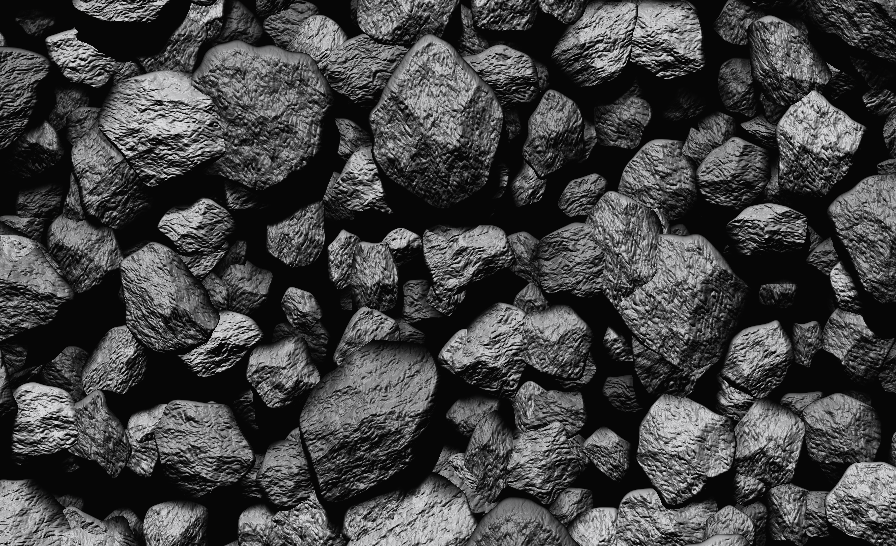
This texture is drawn by a Shadertoy shader. Its source:

```glsl
// A heap of rough, glossy black coal lumps lit from above, with deep black gaps.
#define LAYERS 3
#define LUMP_HEIGHT 0.8
#define GRAIN_SCALE 58.0
#define GRAIN_DEPTH 0.0062
#define CHIP_SCALE 19.0
#define CHIP_DEPTH 0.017
#define OUTLINE_WARP 0.010
#define SHADOW_DEPTH 0.035
#define GAIN 1.15
#define GLOSS 0.45
#define LIGHT normalize(vec3(-0.12, 0.75, 0.72))
const float TAU = 6.2831853;
struct Lump { vec2 centre; float radius, base, seed; };

float hash1(vec2 p) {
    vec3 a = fract(p.xyx * vec3(0.1031, 0.1030, 0.0973));
    a += dot(a, a.yzx + 33.33);
    return fract((a.x + a.y) * a.z);
}
vec2 hash2(vec2 p) { return vec2(hash1(p), hash1(p + 57.3)); }
float noise(vec2 p) {
    vec2 i = floor(p), f = fract(p);
    f = f * f * (3.0 - 2.0 * f);
    return mix(mix(hash1(i), hash1(i + vec2(1, 0)), f.x),
               mix(hash1(i + vec2(0, 1)), hash1(i + vec2(1, 1)), f.x), f.y);
}
vec2 polar(float a) { return vec2(cos(a), sin(a)); }
mat2 turn(float a) { return mat2(cos(a), -sin(a), sin(a), cos(a)); }
float smoothMin(float a, float b, float k) {
    float h = max(k - abs(a - b), 0.0) / k;
    return min(a, b) - h * h * k * 0.25;
}
// Fine surface roughness
float grain(vec2 p) {
    float sum = 0.0, amp = 1.0;
    for (int i = 0; i < 4; i++) {
        float n = noise(p);
        sum += amp * (i == 1 ? abs(2.0 * n - 1.0) : n);
        p = turn(0.9) * p * 2.03 + 17.1;
        amp *= 0.54;
    }
    return sum;
}
// Broken planes that meet in sharp creases
float chips(vec2 p) {
    vec2 cell = floor(p);
    float low = 4.0;
    for (int j = 0; j < 9; j++) {
        vec2 id = cell + vec2(j % 3 - 1, j / 3 - 1);
        vec2 d = p - id - hash2(id + 5.0);
        low = min(low, 0.7 * dot(d, d) + dot(d, hash2(id + 90.0) - 0.5));
    }
    return low;
}
vec2 localSpace(vec2 p, Lump s) {
    vec2 q = turn(s.seed * TAU) * (p - s.centre) / s.radius;
    q.y /= mix(0.66, 1.0, hash1(vec2(s.seed * 91.0, 3.0)));
    return q;
}
// Relative height of one lump: polygon dome cut by tilted facets
float lumpHeight(vec2 p, Lump s) {
    vec2 q = localSpace(p, s);
    if (dot(q, q) > 2.5) return -1.0;
    float key = s.seed * 173.0, sum = 0.0;
    for (int k = 0; k < 7; k++) {
        vec2 r = hash2(vec2(key, float(k) * 7.0));
        float d = max(dot(q, polar((float(k) + 0.8 * r.x) * TAU / 7.0)), 0.0) / mix(0.78, 1.10, r.y);
        sum += pow(d, 13.0);
    }
    float edge = pow(sum, 1.0 / 13.0);
    float h = edge < 1.0 ? sqrt(1.0 - edge * edge) : 1.0 - edge;
    for (int k = 0; k < 5; k++) {
        vec2 r = hash2(vec2(key + 11.0, float(k) * 5.0));
        float slope = mix(0.15, 1.0, fract(r.x * 9.0));
        float facet = mix(0.48, 0.72, r.y) + 0.3 * slope - slope * dot(q, polar((float(k) + r.x) * TAU / 5.0));
        h = smoothMin(h, facet, 0.04);
    }
    return h;
}
// Highest surface at p, and the lump it belongs to
float heap(vec2 p, out Lump top) {
    float z = -0.06;
    top = Lump(p, 0.0, 0.0, 0.0);
    for (int layer = 0; layer < LAYERS; layer++) {
        float l = float(layer), cell = 0.10 + 0.05 * l + 0.02 * l * l;
        vec2 grid = floor(p / cell + 0.37 * l);
        for (int j = 0; j < 9; j++) {
            vec2 id = grid + vec2(j % 3 - 1, j / 3 - 1), key = id + 40.0 + 71.0 * l;
            vec2 r = hash2(key + 9.0);
            if (layer == 2 && r.x > 0.5) continue;
            vec2 centre = (id + 0.5 - 0.37 * l + 0.7 * (hash2(key) - 0.5)) * cell;
            Lump s = Lump(centre, cell * mix(0.40, 0.60, r.y), 0.045 * l + 0.06 * hash1(key + 23.0), hash1(key + 31.0));
            float h = lumpHeight(p, s), lumpZ = s.base + LUMP_HEIGHT * s.radius * h;
            if (h > 0.0 && lumpZ > z) { z = lumpZ; top = s; }
        }
    }
    return z;
}
float roughHeight(vec2 p, Lump s) {
    vec2 g = localSpace(p, s) * s.radius * vec2(0.85, 1.2) + s.seed * 7.0;
    return LUMP_HEIGHT * s.radius * lumpHeight(p, s) + GRAIN_DEPTH * grain(g * GRAIN_SCALE) + CHIP_DEPTH * chips(g * CHIP_SCALE);
}
// Light on the lump s at p, whose surface lies at z
float shadeLump(vec2 p, Lump s, float z) {
    vec2 e = vec2(0.0015, 0.0);
    float h = roughHeight(p, s), shade = 0.0, crevice = 0.0;
    vec3 normal = normalize(vec3(h - roughHeight(p + e, s), h - roughHeight(p + e.yx, s), e.x));
    Lump other;
    for (int i = 1; i < 4; i++) {
        float t = 0.02 * float(i);
        shade = max(shade, heap(p + normalize(LIGHT.xy) * t, other) - z - 0.8 * t);
    }
    for (int i = 0; i < 4; i++)
        crevice += clamp((heap(p + 0.022 * polar((float(i) + 0.5) * TAU / 4.0), other) - z) / 0.06, 0.0, 1.0);
    float open = (1.0 - smoothstep(0.0, SHADOW_DEPTH, shade)) * (1.0 - 0.25 * crevice);
    open *= smoothstep(0.0, 0.3, lumpHeight(p, s)) * smoothstep(-0.03, 0.10, z);
    // Dull body plus glossy glints
    float tone = mix(0.5, 1.15, hash1(vec2(s.seed * 61.0, 8.0)));
    float glint = pow(max(dot(normal, normalize(LIGHT + vec3(0, 0, 1))), 0.0), 22.0);
    return GAIN * open * tone * (0.75 * pow(max(dot(normal, LIGHT), 0.0), 1.6) + GLOSS * glint);
}
void mainImage(out vec4 fragColor, in vec2 fragCoord) {
    vec2 p = fragCoord / iResolution.y;
    p += OUTLINE_WARP * (vec2(noise(p * 32.0), noise(p * 32.0 + 50.0)) - 0.5);
    Lump s;
    float z = heap(p, s), value = s.radius > 0.0 ? shadeLump(p, s, z) : 0.0;
    value = 0.025 + 0.93 * (1.0 - exp(-1.7 * value));
    fragColor = vec4(value * vec3(0.995, 0.997, 1.005), 1.0);
}
```
